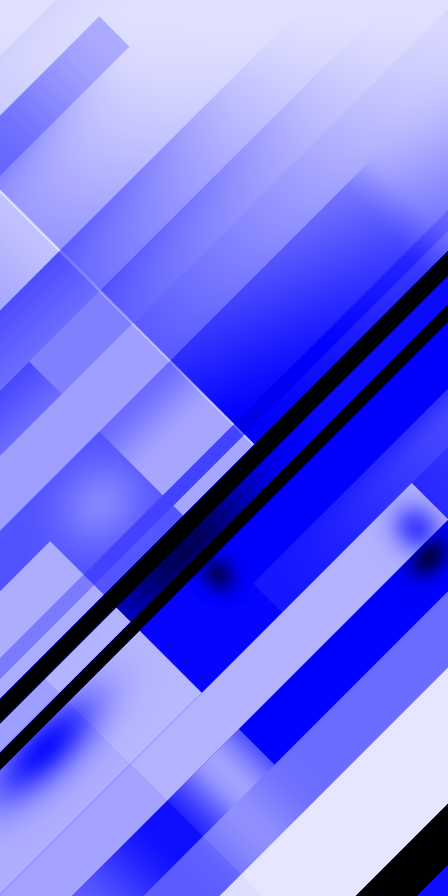
This background is drawn by a WebGL 2 fragment shader. Its source:

```glsl
#version 300 es
precision highp float;
// Diagonal overlapping glass bars in blue, crossed by black stripes.
// The plane is turned to q = (across, along) the bars, 100 units per canvas
// width; panels are layered on one tone value, which is then coloured blue.
uniform vec2 u_resolution;
out vec4 outColor;

const float FAR = 999.0;
float edgeWidth;

float edge(float x) { return clamp(x / edgeWidth + 0.5, 0.0, 1.0); }

// Smooth mask of a bar between two across values and two along values
float panel(vec2 q, float a0, float a1, float b0, float b1) {
  return edge(q.x - a0) * edge(a1 - q.x) * edge(q.y - b0) * edge(b1 - q.y);
}

float glow(vec2 q, vec2 center, vec2 size) {
  vec2 d = (q - center) / size;
  return exp(-dot(d, d));
}

// Shadow with a sharp near side that fades across the bars
float softShadow(float x, float width) {
  return edge(x) * exp(-max(x, 0.0) / width);
}

float upperField(vec2 q, float down) {
  float tone = mix(0.88, 0.3, smoothstep(0.0, 110.0, down));
  float fade = smoothstep(0.0, 48.0, down);
  tone -= 0.05 * softShadow(q.x - 12.5, 8.0);
  tone -= 0.2 * softShadow(q.x - 39.3, 9.0) * (1.0 - smoothstep(-35.0, 25.0, q.y));
  tone -= 0.24 * softShadow(q.x - 69.3, 15.0) * fade;
  tone -= 0.14 * softShadow(q.x - 87.2, 14.0) * fade;
  tone -= 0.03 * edge(q.x - 102.0);
  tone -= 0.17 * edge(q.x - 118.5) * (1.0 - smoothstep(32.0, 51.0, q.y));
  tone -= 0.13 * smoothstep(112.0, 150.0, q.x);
  tone -= 0.09 * panel(q, 146.9, 151.6, -FAR, FAR);
  float bar = mix(0.4, 0.67, smoothstep(-40.0, 18.0, q.y));
  return mix(tone, bar, panel(q, 25.8, 39.3, -FAR, 18.5));
}

float leftField(vec2 q) {
  float tone = mix(0.66, 0.76, smoothstep(-70.0, -42.0, q.y));
  tone = mix(tone, 0.3 + 0.007 * (q.x - 69.3), edge(q.x - 69.3));
  tone = mix(tone, 0.5, edge(q.x - 87.2));
  tone = mix(tone, 0.28 + 0.01 * (q.x - 87.2), panel(q, 87.2, 101.8, -FAR, -74.2));
  tone = mix(tone, 0.62, edge(q.x - 101.8));
  tone = mix(tone, mix(0.4, 0.65, smoothstep(116.0, 138.0, q.x)), edge(q.x - 118.5));
  float dim = 0.32 + 0.2 * glow(q, vec2(135.0, -90.0), vec2(12.0, 14.0));
  tone = mix(tone, dim, panel(q, 118.5, FAR, -FAR, -74.2));
  tone = mix(tone, 0.68, panel(q, 132.0, FAR, -FAR, -109.6));
  float stripe = mix(0.26, 0.48, edge(-109.6 - q.y));
  return mix(tone, stripe, panel(q, 146.9, 151.6, -FAR, FAR));
}

float lowerField(vec2 q) {
  // Deep blue field with one purer block and a dark smudge
  float tone = 0.02 + 0.2 * smoothstep(-70.0, 20.0, q.y) * smoothstep(180.0, 195.0, q.x);
  tone += 0.07 * panel(q, 186.7, 199.7, -73.7, FAR);
  tone = mix(tone, 0.0, panel(q, 171.0, 186.7, -73.7, FAR));
  tone -= 0.6 * glow(q, vec2(176.8, -79.4), vec2(6.0, 5.0));

  // Pale block at the left with a blue glow inside
  float pale = 0.72 - 0.04 * edge(-141.4 - q.y);
  pale -= 0.62 * glow(q, vec2(177.0, -157.0), vec2(9.0, 22.0));
  tone = mix(tone, pale, panel(q, 168.0, 199.7, -FAR, -109.6));

  // Gap between the thin black stripes
  float gap = 0.04 - 0.72 * glow(q, vec2(164.0, -82.0), vec2(9.0, 30.0));
  gap = mix(gap, 0.7 - 0.08 * edge(-141.4 - q.y), edge(-109.6 - q.y));
  tone = mix(tone, gap, edge(170.0 - q.x));

  // Long pale bar
  float bar = 0.7 - 0.06 * edge(-141.4 - q.y);
  bar -= 0.45 * glow(q, vec2(211.0, -25.0), vec2(8.0, 7.0));
  tone = mix(tone, bar, panel(q, 199.7, 216.1, -FAR, -15.9));

  // Saturated bar, opening into a light patch at its lower end
  float deep = -0.7 * glow(q, vec2(220.3, -28.6), vec2(5.0, 7.0));
  float patchTone = 0.06 + 0.57 * glow(q, vec2(q.x, -122.0), vec2(14.0));
  patchTone = mix(patchTone, 0.06 + 0.3 * smoothstep(150.0, 185.0, -q.y), edge(-141.4 - q.y));
  deep = mix(deep, patchTone, edge(-109.4 - q.y));
  tone = mix(tone, deep, edge(q.x - 216.1));

  // Medium bar, white bar, and the blue corner
  float medium = 0.42 + 0.14 * glow(q, vec2(q.x, -128.0), vec2(13.0));
  medium -= 0.06 * edge(-141.4 - q.y);
  tone = mix(tone, medium, edge(q.x - 232.0));
  tone = mix(tone, 0.9 - 0.03 * edge(-141.4 - q.y), edge(q.x - 249.0));
  return mix(tone, 0.05, edge(q.x - 286.0));
}

void main() {
  vec2 uv = gl_FragCoord.xy / u_resolution;
  vec2 p = vec2(100.0 * uv.x, 200.0 * (1.0 - uv.y));
  vec2 q = vec2(p.x + p.y, p.x - p.y);
  edgeWidth = 150.0 / u_resolution.x;

  float tone = mix(upperField(q, p.y), leftField(q), edge(-42.4 - q.y));
  tone += 0.13 * panel(q, 42.4, 156.0, -43.0, -42.2);
  tone = mix(tone, lowerField(q), edge(q.x - 159.0));

  // Black stripes
  float black = panel(q, 156.0, 161.5, -FAR, FAR);
  black += panel(q, 168.0, 171.9, -FAR, FAR) + panel(q, 279.4, 293.0, -FAR, FAR);
  tone = mix(tone, -1.0, black);

  // Positive tones whiten the blue, negative tones darken it
  float white = clamp(tone, 0.0, 1.0);
  outColor = vec4(white, white, 1.0 + clamp(tone, -1.0, 0.0), 1.0);
}
```
